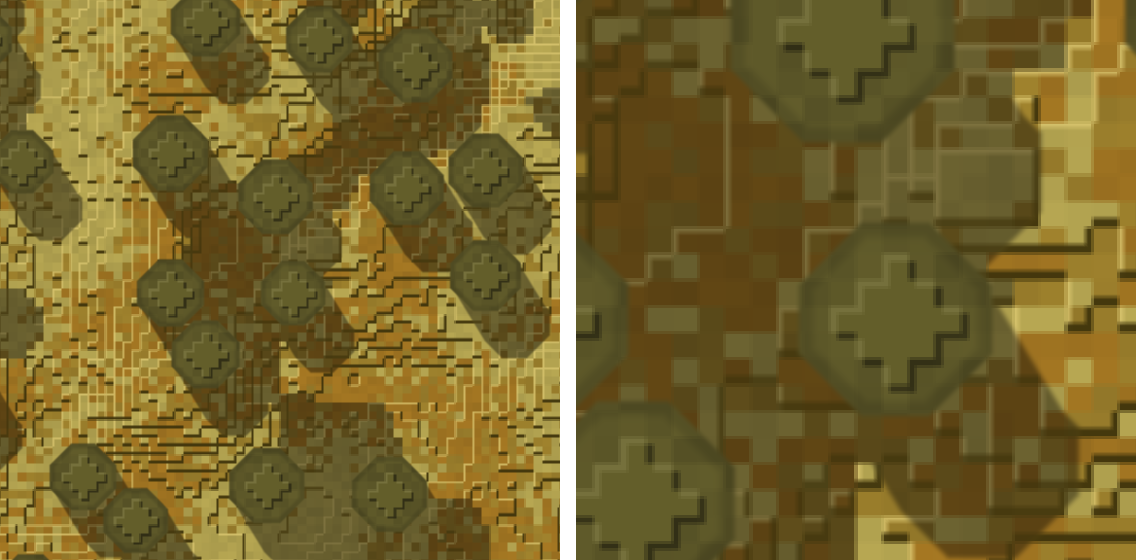
Left, the full canvas; right, a detail of the centre.
Write a WebGL 2 fragment shader that draws this texture.

```glsl
#version 300 es
precision highp float;
uniform vec2 u_resolution;
out vec4 fragColor;

float hash(vec2 p) {
  return fract(sin(dot(p, vec2(127.1, 311.7))) * 43758.5453);
}

float noise(vec2 p) {
  vec2 i = floor(p), f = fract(p);
  f = f * f * (3.0 - 2.0 * f);
  return mix(mix(hash(i), hash(i + vec2(1, 0)), f.x),
             mix(hash(i + vec2(0, 1)), hash(i + vec2(1, 1)), f.x), f.y);
}

float segment(vec2 p, vec2 a, vec2 b) {
  vec2 ab = b - a;
  return length(p - a - ab * clamp(dot(p - a, ab) / dot(ab, ab), 0.0, 1.0));
}

float octagon(vec2 p, float radius) {
  p = abs(p);
  return max(max(p.x, p.y), 0.74 * (p.x + p.y)) - radius;
}

// Stepped diamond of whole blocks
float crown(vec2 p) {
  vec2 block = abs(floor(p));
  return step(block.x + block.y, 2.5);
}

float valley(vec2 cell) {
  float d = segment(cell, vec2(52, 62), vec2(27, 31));
  return d + 9.0 * (noise(cell / 6.0) - 0.5);
}

// Terrain height in whole blocks
float height(vec2 cell) {
  float h = 11.0 * noise(cell / 15.0 + 3.7) + 2.2 * noise(cell / 5.0 + 21.0);
  h += 0.45 * hash(cell + 5.0) + 4.0 * smoothstep(2.0, 11.0, valley(cell));
  return floor(h);
}

vec3 ground(vec2 p, out float edgeDark) {
  vec2 cell = floor(p), f = fract(p);
  float tone = hash(cell) * 0.6 + 0.75 * noise(cell / 9.0 + 40.0) - 0.15;
  vec3 col = vec3(0.60, 0.49, 0.17);
  col = mix(col, vec3(0.62, 0.45, 0.13), step(tone, 0.36));
  col = mix(col, vec3(0.69, 0.63, 0.31), step(0.56, tone));
  col *= 0.95 + 0.1 * hash(cell + 17.0);

  // Block faces: lit on the left and top, dark on the right and bottom
  float h = height(cell);
  float left = step(1.0, h - height(cell - vec2(1, 0)));
  float right = step(1.0, h - height(cell + vec2(1, 0)));
  float top = step(1.0, h - height(cell + vec2(0, 1)));
  float bottom = step(1.0, h - height(cell - vec2(0, 1)));
  float lit = max(left * smoothstep(0.27, 0.13, f.x), top * smoothstep(0.73, 0.87, f.y));
  edgeDark = max(right * smoothstep(0.68, 0.8, f.x), bottom * smoothstep(0.42, 0.3, f.y));
  return mix(col, vec3(0.86, 0.78, 0.44), 0.8 * lit);
}

vec3 scene(vec2 p) {
  vec2 cell = floor(p);
  float edgeDark;
  vec3 col = ground(p, edgeDark);

  // Shaded valley and hollows
  float shade = step(valley(cell), 6.0);
  shade = max(shade, step(0.76, noise(cell / 13.0 + 61.0)));

  // Trees: each casts a swept shadow toward the lower right
  float canopy = 0.0;
  vec3 leaf = vec3(0.0);
  vec2 fall = vec2(3.3, -5.4);
  for (int j = -1; j <= 1; j++) {
    for (int i = -1; i <= 1; i++) {
      vec2 id = floor(p / 13.0) + vec2(i, j);
      if (hash(id + 9.3) > 0.66) continue;
      vec2 jitter = vec2(hash(id + 2.1), hash(id + 7.9)) - 0.5;
      vec2 corner = floor((id + 0.5 + 0.65 * jitter) * 13.0);
      vec2 q = p - corner - 0.5;
      float radius = mix(3.6, 4.3, hash(id + 4.4));
      float along = clamp(dot(q, fall) / dot(fall, fall), 0.0, 1.0);
      shade = max(shade, smoothstep(0.15, -0.15, octagon(q - fall * along, radius)));

      float d = octagon(q, radius);
      float cover = smoothstep(0.12, -0.12, d);
      vec3 tint = vec3(0.355, 0.335, 0.155) * (0.92 + 0.16 * hash(cell + 31.0));
      tint *= mix(1.0, 0.88, smoothstep(-0.8, -0.3, d));
      vec2 local = p - corner, bevel = vec2(0.28, -0.28);
      float top = crown(local);
      tint = mix(tint, vec3(0.39, 0.37, 0.165), top);
      tint += 0.07 * top * (1.0 - crown(local - bevel));
      tint *= 1.0 - 0.42 * (1.0 - top) * crown(local - bevel);
      leaf = mix(leaf, tint, cover);
      canopy = max(canopy, cover);
    }
  }

  col = mix(col, col * 0.59, shade);
  col = mix(col, vec3(0.25, 0.205, 0.045), edgeDark * mix(0.95, 0.7, shade));
  return mix(col, leaf / max(canopy, 0.01), canopy);
}

void main() {
  vec2 uv = gl_FragCoord.xy / u_resolution.y;
  // Average four nearby samples for soft edges
  vec3 col = vec3(0.0);
  for (int k = 0; k < 4; k++) {
    vec2 offset = vec2(k % 2, k / 2) - 0.5;
    col += scene((uv + offset * 0.0018) * 64.0);
  }
  fragColor = vec4(col / 4.0, 1.0);
}
```
